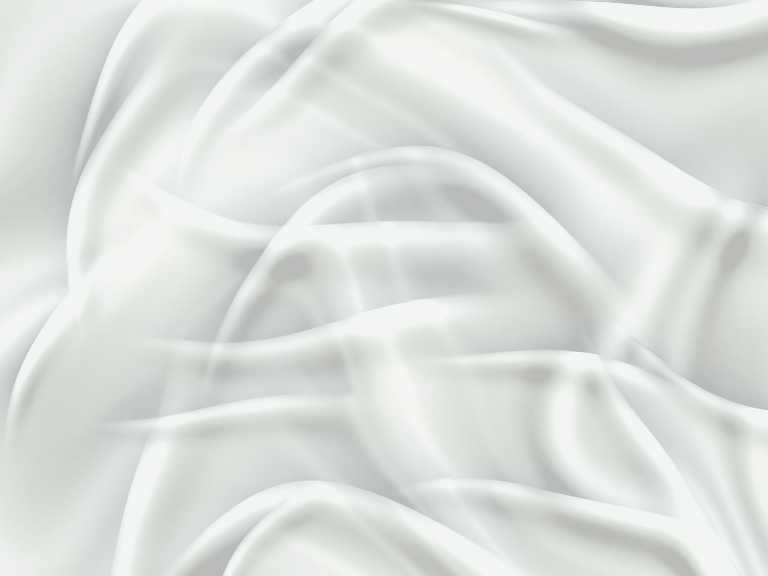
This texture is drawn by a WebGL 1 fragment shader. Its source:

```glsl
precision highp float;
// Draped white satin: sheen bands follow a strongly warped arch-shaped field,
// and a loop of curved folds adds crisp crests with a bright lip, a soft
// shade behind and a jump in the cloth. Cellular mottling breaks up the tone.

#define FOLDS 20
#define COLUMNS 5.0
#define ROWS 4.0
#define BAND_FREQ 12.5
#define BAND_GAIN 1.0
#define WARP 0.5
#define FOLD_GAIN 1.6
#define POOL_GAIN 0.8
#define BRIGHTNESS 0.3
#define COOL_TINT 0.014
#define MOTTLE_SCALE 75.0
#define MOTTLE_GAIN 0.14

uniform vec2 u_resolution;

const vec3 SHADOW = vec3(0.735, 0.737, 0.725);
const vec3 GREY   = vec3(0.82, 0.835, 0.815);
const vec3 CLOTH  = vec3(0.875, 0.892, 0.873);
const vec3 SHEEN  = vec3(0.953, 0.96, 0.948);

float hash(float n) { return fract(sin(n * 127.1 + 3.7) * 4375.5); }

vec2 hash2(vec2 c) {
  return fract(sin(vec2(dot(c, vec2(12.7, 31.1)), dot(c, vec2(26.9, 18.3)))) * 4375.5);
}

float bell(float x) { return exp(-x * x); }

mat2 turn(float a) { return mat2(cos(a), -sin(a), sin(a), cos(a)); }

// Cellular noise: distance to the nearest scattered point
float cells(vec2 p) {
  vec2 base = floor(p);
  float nearest = 2.0;
  for (int j = -1; j <= 1; j++) {
    for (int i = -1; i <= 1; i++) {
      vec2 c = base + vec2(float(i), float(j));
      nearest = min(nearest, length(c + hash2(c) - p));
    }
  }
  return nearest;
}

// Smooth bending of the plane by layered sines
vec2 warp(vec2 p) {
  float freq = 3.1;
  for (int i = 0; i < 4; i++) {
    p += WARP / freq * sin(freq * p.yx + vec2(1.3, 4.1) * float(i + 1));
    p = turn(0.35) * p;
    freq *= 1.6;
  }
  return turn(-1.4) * p;
}

// Satin bands that rise on the left and fall on the right, with thin streaks
float sheenBands(vec2 p) {
  vec2 q = warp(p);
  float arch = q.y + 0.75 * (q.x - 0.5) * (q.x - 0.5) + 0.25 * q.x;
  float phase = BAND_FREQ * arch + 1.5 * sin(3.3 * q.x + 0.8);
  float wide = sin(phase + 0.7 * sin(phase));
  float patches = 0.5 + 0.5 * sin(5.0 * q.x + 3.0 * q.y);
  float fine = sin(2.2 * phase + 3.0 * q.x) * patches;
  float streak = pow(0.5 + 0.5 * sin(3.1 * phase - 4.0 * q.x), 5.0) - 0.25;
  float slow = sin(4.2 * q.x - 2.6 * q.y + 2.0);
  return BAND_GAIN * (wide + 0.6 * fine + 0.7 * streak * (1.0 - patches) + 0.5 * slow);
}

// One fold: x = light on the cloth, y = cool reflection, z = jump of the cloth
vec3 fold(vec2 p, float id) {
  vec2 cell = vec2(mod(id, COLUMNS), floor(id / COLUMNS));
  vec2 jitter = vec2(hash(id + 0.31), hash(id + 20.7)) - 0.5;
  vec2 centre = (cell + 0.5 + 0.9 * jitter) / vec2(COLUMNS, ROWS) * vec2(1.333, 1.0);
  float slant = mix(0.95, -0.7, centre.x / 1.333) + 1.1 * (hash(id + 41.3) - 0.5);
  float scale = hash(id + 63.9);
  float reach = mix(0.16, 0.46, scale);
  float curl = mix(-0.8, 1.8, hash(id + 85.2));

  vec2 local = turn(slant) * (p - centre);
  float along = clamp(local.x / reach, -1.0, 1.0);
  float across = local.y + curl * local.x * local.x
               + 0.016 * sin(11.0 * local.x + 6.28 * hash(id + 97.1));

  // The crest is sharp in the middle and melts into the cloth at its ends
  float strength = 1.0 - smoothstep(0.3, 1.0, abs(along));
  float size = mix(0.016, 0.05, scale) * (1.0 + 0.5 * along);
  float soft = mix(0.4 * size, max(0.0015, 0.8 / u_resolution.y), sqrt(strength));
  float behind = smoothstep(-soft, soft, across);
  float depth = max(across, 0.0);

  float lip = bell((across + 0.45 * size) / (0.4 * size));
  float hollow = bell((across + 1.6 * size) / (0.7 * size));
  float shade = exp(-depth / (1.4 * size));
  float light = (1.0 - behind) * (lip - 0.7 * hollow) - behind * 0.7 * shade;
  float cool = bell((across - 0.5 * size) / size);
  float jump = behind * exp(-depth / 0.15);
  return strength * vec3(light, cool, jump);
}

// Piecewise ramp through the four cloth colours
vec3 satinColour(float tone) {
  vec3 c = mix(SHADOW, GREY, clamp(tone + 2.0, 0.0, 1.0));
  c = mix(c, CLOTH, clamp((tone + 1.0) / 1.1, 0.0, 1.0));
  return mix(c, SHEEN, clamp((tone - 0.1) / 1.2, 0.0, 1.0));
}

void main() {
  vec2 p = gl_FragCoord.xy / u_resolution.y;
  vec3 folds = vec3(0.0);
  vec2 shift = vec2(0.0);
  for (int i = 0; i < FOLDS; i++) {
    float id = float(i);
    vec3 f = fold(p, id);
    folds += f;
    shift += f.z * 0.16 * (vec2(hash(id + 7.7), hash(id + 9.9)) - 0.5);
  }
  // Bands, folds, a pool of light low in the middle, and mottling
  float pool = bell(length((p - vec2(0.66, 0.4)) / vec2(0.34, 0.17)));
  float tone = sheenBands(p + shift) + FOLD_GAIN * folds.x + POOL_GAIN * pool + BRIGHTNESS;
  tone += MOTTLE_GAIN * (cells(p * MOTTLE_SCALE) - 0.45);
  vec3 cool = clamp(folds.y, 0.0, 1.0) * COOL_TINT * vec3(-0.5, 0.0, 1.0);
  gl_FragColor = vec4(satinColour(tone) + cool, 1.0);
}
```
